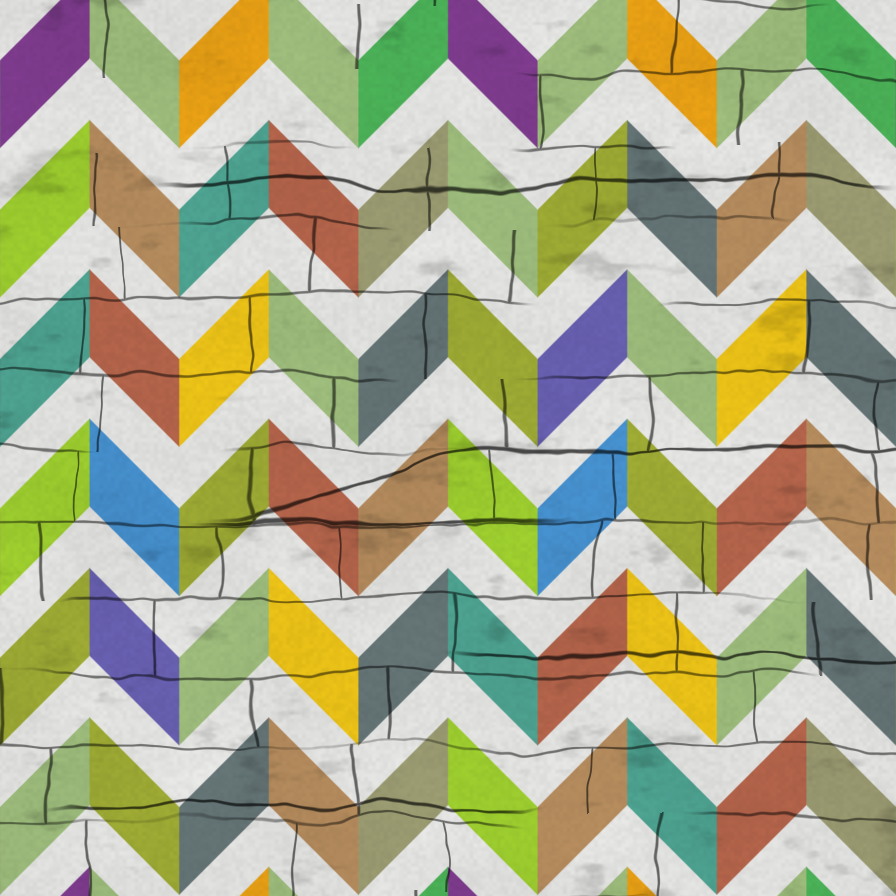
A three.js fragment shader for this pattern:

```glsl
// Multicoloured chevron bands painted over a cracked white brick wall.
varying vec2 vUv;

const float COLUMNS = 10.0;      // half-chevrons across
const float ROWS = 6.0;          // bands down
const float PEAK = 0.134;        // depth of the first full band's peaks
const float BAND = 0.098;        // vertical band thickness
const float GAP = 0.2;           // share of a row kept above each band
const float SOFT = 0.0011;       // edge softness
const float COURSES = 12.0;      // brick courses
const float BRICKS = 5.0;        // bricks per course
const float CRACK_DARK = 0.66;

const vec3 WALL = vec3(0.885, 0.885, 0.88);
const vec3 SAGE = vec3(0.61, 0.73, 0.48);
const vec3 LIME = vec3(0.61, 0.80, 0.18);
const vec3 OLIVE = vec3(0.61, 0.66, 0.20);
const vec3 KHAKI = vec3(0.60, 0.60, 0.44);
const vec3 TAN = vec3(0.70, 0.54, 0.36);
const vec3 RUST = vec3(0.70, 0.39, 0.29);
const vec3 TEAL = vec3(0.30, 0.63, 0.56);
const vec3 SLATE = vec3(0.39, 0.45, 0.455);
const vec3 BLUE = vec3(0.27, 0.56, 0.80);
const vec3 YELLOW = vec3(0.92, 0.76, 0.09);
const vec3 ORANGE = vec3(0.90, 0.62, 0.08);
const vec3 PURPLE = vec3(0.49, 0.23, 0.55);
const vec3 INDIGO = vec3(0.40, 0.37, 0.68);
const vec3 GREEN = vec3(0.29, 0.69, 0.34);

float hash(vec2 p) {
  return fract(sin(dot(p, vec2(127.1, 311.7))) * 43758.5);
}

float noise(vec2 p) {
  vec2 i = floor(p), f = fract(p);
  f = f * f * (3.0 - 2.0 * f);
  return mix(mix(hash(i), hash(i + vec2(1.0, 0.0)), f.x),
             mix(hash(i + vec2(0.0, 1.0)), hash(i + 1.0), f.x), f.y);
}

float fbm(vec2 p) {
  float sum = 0.0, amp = 0.5;
  for (int i = 0; i < 4; i++) {
    sum += amp * noise(p);
    p = p * 2.03 + 17.3;
    amp *= 0.5;
  }
  return sum;
}

vec3 pick(float i, vec3 a, vec3 b, vec3 c, vec3 d, vec3 e) {
  return i < 0.5 ? a : i < 1.5 ? b : i < 2.5 ? c : i < 3.5 ? d : e;
}

// Rows 4 and 5 reuse rows 2 and 1 with their halves swapped.
vec3 paintColor(float column, float row) {
  column = mod(column + (row > 3.5 ? 5.0 : 0.0), COLUMNS);
  row = min(row, ROWS - row);
  bool firstHalf = column < 4.5;
  float i = mod(column, 5.0);
  if (row < 0.5) return pick(i, PURPLE, SAGE, ORANGE, SAGE, GREEN);
  if (row > 2.5) return pick(i, LIME, BLUE, OLIVE, RUST, TAN);
  if (row < 1.5) return firstHalf ? pick(i, LIME, TAN, TEAL, RUST, KHAKI)
                                  : pick(i, SAGE, OLIVE, SLATE, TAN, KHAKI);
  return firstHalf ? pick(i, TEAL, RUST, YELLOW, SAGE, SLATE)
                   : pick(i, OLIVE, INDIGO, SAGE, YELLOW, SLATE);
}

float stroke(float d, float width) {
  return 1.0 - smoothstep(width * 0.3, width + SOFT, abs(d));
}

// Long crack at one height, fading out beyond its two ends.
float fissure(vec2 p, float level, float left, float right) {
  float fade = smoothstep(left - 0.06, left, p.x) * (1.0 - smoothstep(right, right + 0.06, p.x));
  return fade * stroke(p.y - level, 0.0008 + 0.0025 * noise(vec2(p.x * 14.0, level * 90.0)));
}

// Broken horizontal and vertical mortar cracks.
float brickCracks(vec2 p) {
  float y = p.y * COURSES;
  float bed = floor(y + 0.5), course = floor(y);
  float gate = smoothstep(0.38, 0.62, noise(vec2(p.x * 6.0, bed * 7.7)));
  float crack = 0.75 * gate * stroke((y - bed) / COURSES, 0.0013);
  float x = p.x * BRICKS + hash(vec2(course, 4.0));
  float joint = floor(x + 0.5);
  float shift = 0.6 * (hash(vec2(joint, course)) - 0.5);
  float present = step(0.3, hash(vec2(course, joint + 9.0)));
  float width = 0.0006 + 0.0016 * hash(vec2(joint + 3.0, course));
  return max(crack, 0.85 * present * stroke((x - joint - shift) / BRICKS, width));
}

void main() {
  // Chevron bands
  float across = vUv.x * COLUMNS;
  float fold = abs(1.0 - mod(across, 2.0)) / COLUMNS;
  float down = (1.0 - vUv.y - PEAK - fold) * ROWS + GAP;
  float row = mod(floor(down) + 1.0, ROWS);
  float depth = (fract(down) - GAP) / ROWS;
  float inside = (0.5 * BAND - abs(depth - 0.5 * BAND)) * 0.707;
  float edge = floor(across + 0.5);
  vec3 paint = mix(paintColor(edge - 1.0, row), paintColor(edge, row),
                   smoothstep(-SOFT, SOFT, vUv.x - edge / COLUMNS));
  vec3 color = mix(WALL, paint, smoothstep(-SOFT, SOFT, inside));

  // Uneven plaster and fine grain
  float plaster = fbm(vUv * vec2(9.0, 14.0));
  color *= 0.95 + 0.08 * plaster + 0.05 * (noise(vUv * 230.0) - 0.5);
  color *= 1.0 - 0.14 * smoothstep(0.6, 0.8, fbm(vUv * vec2(18.0, 34.0) + 50.0));

  // Cracks
  vec2 p = vUv + 0.035 * (vec2(fbm(vUv * 9.0), fbm(vUv * 9.0 + 31.0)) - 0.47);
  float crack = brickCracks(p);
  crack = max(crack, max(fissure(p, 0.794, 0.22, 0.95), fissure(p, 0.42, 0.27, 0.58)));
  crack = max(crack, max(fissure(p, 0.27, 0.55, 1.0), fissure(p, 0.098, 0.1, 0.56)));
  float rise = 0.075 * smoothstep(0.25, 0.55, p.x);
  crack = max(crack, fissure(p - vec2(0.0, rise), 0.425, 0.29, 1.0));
  gl_FragColor = vec4(color * (1.0 - CRACK_DARK * crack), 1.0);
}
```
